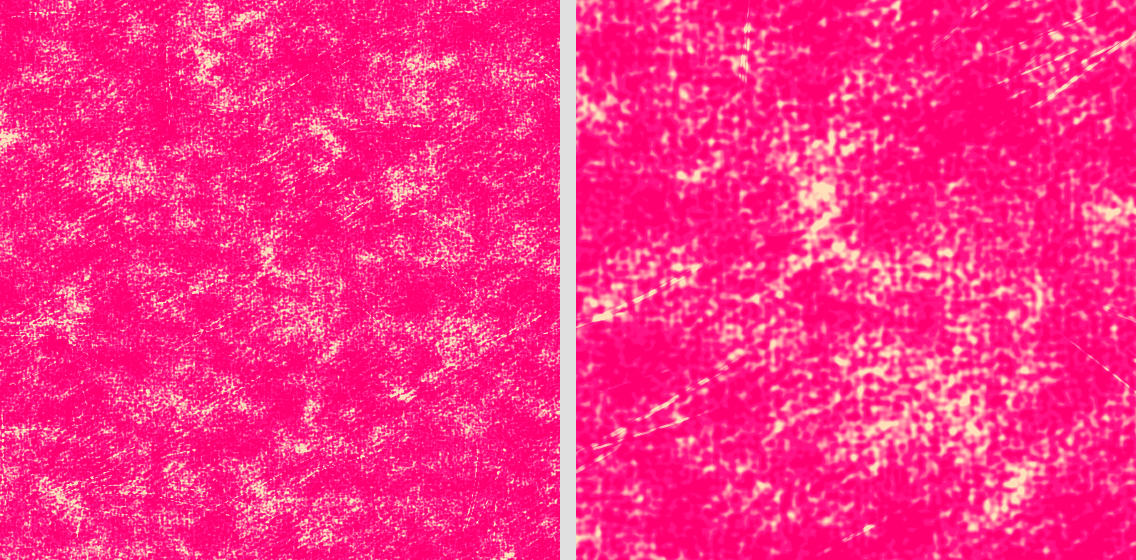
Left: the whole. Right: its middle third, enlarged.
Write a WebGL 2 fragment shader that draws this texture.

```glsl
#version 300 es
precision highp float;
// Worn pink paint over a cream ground: cloudy patches of wear, fine woven
// grain and slanted brush streaks add up to one wear level, scattered bundles
// of thin curved scratches raise it, and a colour ramp turns it into paint.
uniform vec2 u_resolution;
out vec4 fragColor;

const vec3 DEEP_PINK = vec3(1.0, 0.0, 0.44);
const vec3 BRIGHT_PINK = vec3(1.0, 0.08, 0.53);
const vec3 CREAM = vec3(1.0, 0.87, 0.73);
const vec2 PINK_RANGE = vec2(-1.1, -0.05);  // wear where the pink lightens
const vec2 CREAM_RANGE = vec2(0.2, 2.35);   // wear where cream shows through
const float GRAIN_SCALE = 225.0;            // grain cells across the canvas
const float GRAIN_AMOUNT = 0.62;
const float WEAVE_AMOUNT = 0.30;
const float STREAK_AMOUNT = 0.36;
const float STREAK_ANGLE = 0.55;
const float PATCH_AMOUNT = 0.60;
const float SMUDGE_AMOUNT = 1.2;
const float SCRATCH_AMOUNT = 1.75;
const float WEAR_OFFSET = -0.13;
const int BUNDLES = 38;
const int SCRATCHES_PER_BUNDLE = 4;
const float BUNDLE_REACH = 0.24;
const float NOISE_GAIN = 4.6;               // brings noise to unit deviation
const float TAU = 6.2831853;

// Integer hash giving two values from 0 to 1
vec2 hash2(ivec2 cell) {
    uvec2 v = uvec2(cell) * 1664525u + 1013904223u;
    v.x += v.y * 1664525u;
    v.y += v.x * 1664525u;
    v ^= v >> 16u;
    v.x += v.y * 1664525u;
    v.y += v.x * 1664525u;
    v ^= v >> 16u;
    return vec2(v >> 8u) / 16777216.0;
}

float cornerSlope(ivec2 cell, vec2 offset) {
    float angle = TAU * hash2(cell).x;
    return dot(vec2(cos(angle), sin(angle)), offset);
}

// Gradient noise with roughly unit deviation
float noise(vec2 p) {
    ivec2 cell = ivec2(floor(p));
    vec2 f = fract(p);
    vec2 w = f * f * f * (f * (f * 6.0 - 15.0) + 10.0);
    float low = mix(cornerSlope(cell, f),
                    cornerSlope(cell + ivec2(1, 0), f - vec2(1, 0)), w.x);
    float high = mix(cornerSlope(cell + ivec2(0, 1), f - vec2(0, 1)),
                     cornerSlope(cell + ivec2(1, 1), f - vec2(1, 1)), w.x);
    return NOISE_GAIN * mix(low, high, w.y);
}

vec2 rotate(vec2 p, float angle) {
    float c = cos(angle), s = sin(angle);
    return vec2(c * p.x + s * p.y, c * p.y - s * p.x);
}

// Mostly gently rising strokes, some falling, some upright
float bundleAngle(vec2 pick) {
    if (pick.x < 0.62) return mix(0.0, 0.65, pick.y);
    if (pick.x < 0.82) return mix(-0.75, -0.1, pick.y);
    return mix(1.3, 1.75, pick.y);
}

// Bundles of nearly parallel, slightly bent hairlines
float scratches(vec2 p, float pixel) {
    float cover = 0.0;
    for (int b = 0; b < BUNDLES; b++) {
        vec2 toCenter = p - hash2(ivec2(b, 901));
        if (dot(toCenter, toCenter) > BUNDLE_REACH * BUNDLE_REACH) continue;
        vec2 q = rotate(toCenter, bundleAngle(hash2(ivec2(b, 902))));
        float bend = 3.0 * (hash2(ivec2(b, 903)).x - 0.5);
        for (int k = 0; k < SCRATCHES_PER_BUNDLE; k++) {
            vec2 place = hash2(ivec2(b, 910 + k)) - 0.5;
            vec2 shape = hash2(ivec2(b, 930 + k));
            vec2 s = q - place * vec2(0.14, 0.07);
            float tilt = 0.3 * (shape.y - 0.5);
            float dist = abs(s.y - bend * s.x * s.x - tilt * s.x);
            float halfLength = mix(0.025, 0.14, shape.x * shape.x);
            float halfWidth = mix(0.0005, 0.0013, shape.y);
            float line = 1.0 - smoothstep(halfWidth - 0.5 * pixel, halfWidth + 0.7 * pixel, dist);
            float fade = 1.0 - smoothstep(0.5, 1.0, abs(s.x) / halfLength);
            cover = max(cover, line * fade * mix(0.6, 1.0, shape.x));
        }
    }
    return cover;
}

void main() {
    float side = min(u_resolution.x, u_resolution.y);
    vec2 p = gl_FragCoord.xy / side;

    // Cloudy wear in three sizes, and a few heavier smudges
    float clouds = 0.45 * noise(p * vec2(5.0, 7.0) + 3.7)
                 + 0.60 * noise(p * vec2(11.0, 15.0) + 41.3)
                 + 0.65 * noise(p * vec2(26.0, 32.0) + 87.1);
    vec2 slanted = rotate(p, STREAK_ANGLE);
    float smudge = smoothstep(1.5, 2.8, noise(slanted * vec2(10.0, 17.0) + 150.6)
                                      + 0.5 * clouds);

    // Fine grain, woven threads and slanted streaks
    float grain = 0.8 * noise(p * GRAIN_SCALE + 0.37)
                + 0.6 * noise(rotate(p, 0.4) * GRAIN_SCALE * 0.62 + 500.2);
    float weave = noise(p * vec2(65.0, 230.0) + 211.4) + noise(p * vec2(230.0, 55.0) + 307.8);
    float streaks = noise(slanted * vec2(34.0, 190.0) + 411.9)
                  * (0.9 + 0.35 * noise(p * 6.0 + 61.5));

    float wear = WEAR_OFFSET + GRAIN_AMOUNT * grain + WEAVE_AMOUNT * weave
               + STREAK_AMOUNT * streaks + PATCH_AMOUNT * clouds + SMUDGE_AMOUNT * smudge;
    float broken = mix(0.45, 1.0, smoothstep(-1.0, 0.6, grain));
    wear += SCRATCH_AMOUNT * broken * scratches(p, 1.0 / side);

    vec3 colour = mix(DEEP_PINK, BRIGHT_PINK, smoothstep(PINK_RANGE.x, PINK_RANGE.y, wear));
    float bare = clamp((wear - CREAM_RANGE.x) / (CREAM_RANGE.y - CREAM_RANGE.x), 0.0, 1.0);
    fragColor = vec4(mix(colour, CREAM, bare), 1.0);
}
```
